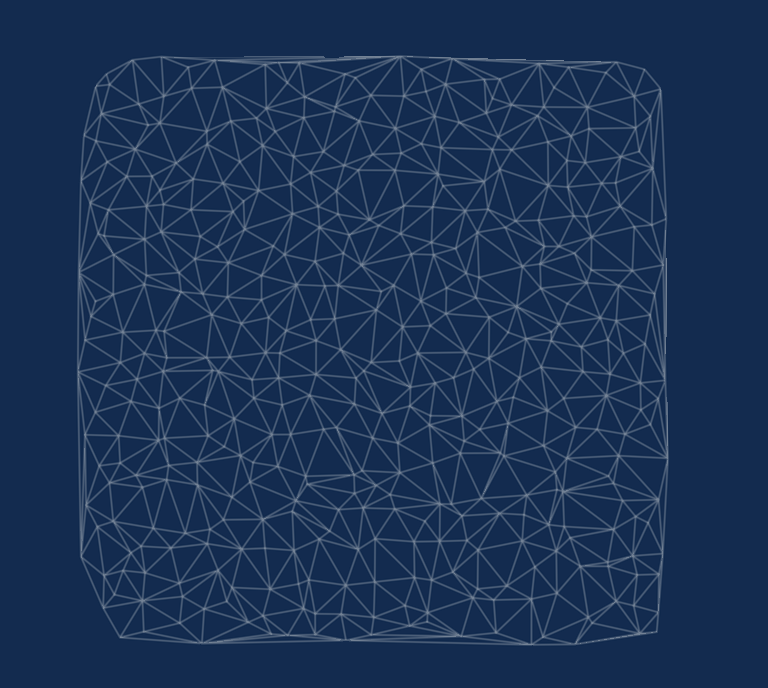
This background is drawn by a Shadertoy shader. Its source:

```glsl
// A fine pale wire mesh of irregular triangles on a flat navy ground.
// Each pixel finds the Delaunay triangle around it among jittered grid points,
// by repeatedly swapping in the point deepest inside the current circumcircle.

#define GRID_COUNT 21.0               // points along each side
#define CELL_SIZE 0.0412              // grid step, in canvas heights
#define JITTER 0.92                   // scatter of the points, in cells
#define MESH_OFFSET vec2(-0.017, -0.01)
#define MESH_SLANT 0.018              // sideways lean of the whole mesh
#define LINE_UNIT 0.00218             // line thickness, in canvas heights
#define LINE_STRENGTH 0.24
#define HALO_STRENGTH 0.022
#define GROUND_COLOR vec3(0.073, 0.170, 0.310)
#define LINE_COLOR vec3(1.0, 1.0, 0.98)
#define SEED 17.0

const float FAR = 60.0;               // radius of the starting triangle, in cells
const float FAR_LIMIT_SQ = 600.0;     // corners beyond this are not mesh points

float cross2(vec2 a, vec2 b) { return a.x * b.y - a.y * b.x; }

vec2 hash2(vec2 p) {
    vec3 q = fract(p.xyx * vec3(0.1031, 0.1030, 0.0973));
    q += dot(q, q.yzx + 33.33);
    return fract((q.xx + q.yz) * q.zy);
}

vec2 meshPoint(vec2 cell) {
    return cell + 0.5 + JITTER * (hash2(cell + SEED) - 0.5);
}

// The left corners of the sheet are cut off.
bool isCutCorner(vec2 cell) {
    return cell.x < 0.5 && (cell.y < 0.5 || cell.y > GRID_COUNT - 1.5);
}

// Moves a, b, c (relative to pos, counter-clockwise) to the enclosing triangle.
void findTriangle(vec2 pos, inout vec2 a, inout vec2 b, inout vec2 c) {
    // Search wider along the border, where triangles grow long and thin.
    vec2 edgeGap = min(pos, GRID_COUNT - pos);
    vec2 reach = vec2(edgeGap.y < 2.0 ? 8.0 : 3.0, edgeGap.x < 2.0 ? 8.0 : 3.0);
    vec2 low = max(floor(pos) - reach, 0.0);
    vec2 high = min(floor(pos) + reach, GRID_COUNT - 1.0);

    for (int i = 0; i < 24; i++) {
        // Plane through the corners lifted onto a paraboloid
        vec2 u = b - a, v = c - a;
        float liftA = dot(a, a);
        float du = dot(b, b) - liftA, dv = dot(c, c) - liftA;
        vec2 slope = vec2(du * v.y - dv * u.y, u.x * dv - v.x * du) / cross2(u, v);

        // Point furthest below that plane
        float deepest = -0.0005;
        vec2 best = vec2(0.0);
        bool found = false;
        for (float y = low.y; y <= high.y; y++) {
            for (float x = low.x; x <= high.x; x++) {
                vec2 cell = vec2(x, y);
                if (isCutCorner(cell)) continue;
                vec2 q = meshPoint(cell) - pos;
                float depth = dot(q, q) - liftA - dot(slope, q - a);
                if (depth < deepest) {
                    deepest = depth;
                    best = q;
                    found = true;
                }
            }
        }
        if (!found) break;

        // Replace the corner that keeps pos enclosed
        float sideA = cross2(a, best), sideB = cross2(b, best), sideC = cross2(c, best);
        if (sideB >= 0.0 && sideA <= 0.0) c = best;
        else if (sideC >= 0.0 && sideB <= 0.0) a = best;
        else b = best;
    }
}

// Distance from the pixel to one side, in line units; huge for unreal sides
float sideDistance(vec2 a, vec2 b, float unit) {
    if (max(dot(a, a), dot(b, b)) > FAR_LIMIT_SQ) return 1000.0;
    vec2 side = b - a;
    float t = clamp(-dot(a, side) / dot(side, side), 0.0, 1.0);
    return length(a + side * t) * CELL_SIZE / unit;
}

void mainImage(out vec4 fragColor, in vec2 fragCoord) {
    vec2 uv = (fragCoord - 0.5 * iResolution.xy) / iResolution.y - MESH_OFFSET;
    uv.x += MESH_SLANT * uv.y;
    vec2 pos = uv / CELL_SIZE + 0.5 * GRID_COUNT;
    vec3 color = GROUND_COLOR;

    vec2 fromCenter = abs(pos - 0.5 * GRID_COUNT);
    if (max(fromCenter.x, fromCenter.y) < 0.5 * GRID_COUNT + 0.5) {
        vec2 middle = vec2(0.5 * GRID_COUNT) - pos;
        vec2 a = middle + FAR * vec2(0.0, 1.0);
        vec2 b = middle + FAR * vec2(-0.866, -0.5);
        vec2 c = middle + FAR * vec2(0.866, -0.5);
        findTriangle(pos, a, b, c);

        // Soft bright core with a faint dark rim beside it
        float unit = max(LINE_UNIT, 0.8 / iResolution.y);
        vec3 d = vec3(sideDistance(a, b, unit), sideDistance(b, c, unit), sideDistance(c, a, unit));
        float core = dot(exp(-d * d / 0.49), vec3(1.0));
        float nearest = min(d.x, min(d.y, d.z));
        float halo = smoothstep(0.6, 1.0, nearest) - smoothstep(1.4, 1.8, nearest);
        float amount = LINE_STRENGTH * min(core, 1.7) - HALO_STRENGTH * halo;
        color += (LINE_COLOR - GROUND_COLOR) * amount;
    }
    fragColor = vec4(color, 1.0);
}
```
